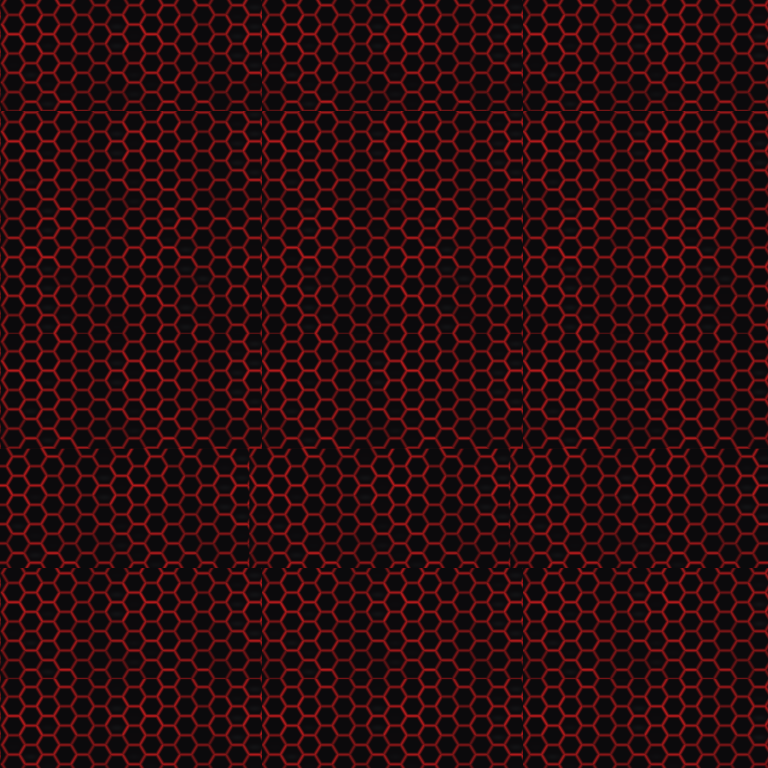
Reproduce this pattern procedurally as a Shadertoy shader.

```glsl
const float TILE_WIDTH = 0.340;                 // one panel of fifteen columns
const float FIRST_COLUMN = 0.0168;              // panel edge to first cell centre
const vec2 CELL_PITCH = vec2(0.02242, 0.02515); // column and row spacing
const float GLOW_WIDTH = 0.12;                  // half width, in row spacings
const float GLOW_BASE = 0.64;
const float GLOW_VARIATION = 0.25;
const float SHEEN_STRENGTH = 0.035;
const vec3 CELL_COLOR = vec3(0.045, 0.038, 0.046);
const vec3 GLOW_COLOR = vec3(0.86, 0.115, 0.12);
const vec3 SHEEN_COLOR = vec3(0.8, 1.0, 1.0);
const int SAMPLES = 3;

// Strips from the top: upper edge, panel shift, first row offset
const int STRIP_COUNT = 6;
const vec3 STRIPS[STRIP_COUNT] = vec3[](
    vec3(0.0, 0.001, 0.0068),
    vec3(0.1445, 0.001, 0.0018),
    vec3(0.4345, 0.001, 0.0104),
    vec3(0.584, -0.0155, 0.0104),
    vec3(0.7396, 0.001, 0.0068),
    vec3(0.8841, 0.001, 0.0104));

const vec2 HEX_PERIOD = vec2(1.7320508, 1.0);
const vec2 SLANT_NORMAL = vec2(0.8660254, 0.5);

// Layered sines, roughly -1 to 1
float layeredSines(vec2 p) {
    float broad = sin(p.x * 1.1 + 0.7 * sin(p.y * 0.9));
    float medium = sin(p.x * 2.7 - p.y * 3.9 + 1.3);
    float fine = sin(p.x * 7.3 + p.y * 5.1 + 2.0 * sin(p.y * 4.3));
    return 0.3 * broad + 0.35 * medium + 0.35 * fine;
}

// Offset from the nearest centre of a flat-topped hexagon
vec2 hexOffset(vec2 p) {
    vec2 a = mod(p + 0.5 * HEX_PERIOD, HEX_PERIOD) - 0.5 * HEX_PERIOD;
    vec2 b = mod(p, HEX_PERIOD) - 0.5 * HEX_PERIOD;
    return dot(a, a) < dot(b, b) ? a : b;
}

vec3 meshColor(vec2 p) {
    vec3 strip = STRIPS[0];
    for (int i = 1; i < STRIP_COUNT; i++) {
        if (p.y >= STRIPS[i].x) strip = STRIPS[i];
    }

    // Panel coordinates, clipped at each seam
    float x = mod(p.x - strip.y, TILE_WIDTH) - FIRST_COLUMN;
    float y = p.y - strip.x - strip.z;
    vec2 q = vec2(x, y) / CELL_PITCH * vec2(SLANT_NORMAL.x, 1.0);

    // Nearest cell wall
    vec2 offset = hexOffset(q);
    vec2 center = q - offset;
    vec2 corner = abs(offset);
    float slant = dot(corner, SLANT_NORMAL);
    bool isFlat = corner.y > slant;
    float wallDistance = 0.5 - max(corner.y, slant);
    vec2 normal = isFlat ? vec2(0.0, 1.0) : SLANT_NORMAL;
    vec2 wallMiddle = center + 0.5 * normal * sign(offset);

    // Uneven glow along the walls
    float strength = GLOW_BASE + GLOW_VARIATION * layeredSines(wallMiddle);
    strength += isFlat ? 0.05 : 0.0;
    float glow = strength * clamp(1.0 - wallDistance / GLOW_WIDTH, 0.0, 1.0);

    // Faint sheen inside some cells
    float chosen = smoothstep(0.25, 0.6, layeredSines(center * 1.7 + 4.0));
    vec2 smear = (offset - vec2(0.0, 0.12)) * vec2(3.0, 7.0);
    float sheen = SHEEN_STRENGTH * chosen * exp(-dot(smear, smear));

    return mix(CELL_COLOR, GLOW_COLOR, glow) + sheen * SHEEN_COLOR;
}

void mainImage(out vec4 fragColor, in vec2 fragCoord) {
    // Average samples to smooth walls and seams
    vec3 color = vec3(0.0);
    for (int j = 0; j < SAMPLES; j++) {
        for (int i = 0; i < SAMPLES; i++) {
            vec2 jitter = (vec2(i, j) + 0.5) / float(SAMPLES) - 0.5;
            vec2 p = (fragCoord + jitter) / iResolution.y;
            color += meshColor(vec2(p.x, 1.0 - p.y));
        }
    }
    fragColor = vec4(color / float(SAMPLES * SAMPLES), 1.0);
}
```
